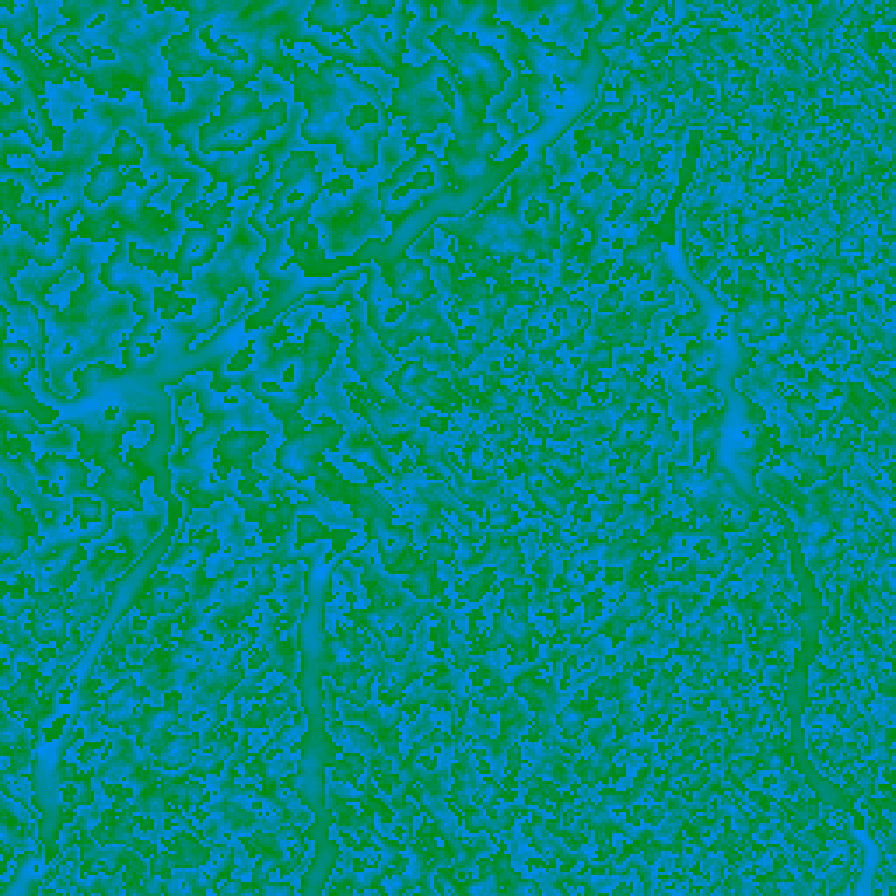
This texture map is drawn by a WebGL 2 fragment shader. Its source:

```glsl
#version 300 es
precision highp float;

uniform vec2 u_resolution;
out vec4 fragColor;

vec2 hash2(vec2 p) {
    vec3 q = fract(p.xyx * vec3(0.1031, 0.103, 0.0973));
    q += dot(q, q.yzx + 33.33);
    return fract((q.xx + q.yz) * q.zy);
}

// Cellular noise: distance to the nearest scattered point
float cellular(vec2 p) {
    vec2 cell = floor(p), local = fract(p);
    float nearest = 4.0;
    for (int y = -1; y <= 1; y++) {
        for (int x = -1; x <= 1; x++) {
            vec2 offset = vec2(x, y);
            vec2 toPoint = offset + hash2(cell + offset) - local;
            nearest = min(nearest, dot(toPoint, toPoint));
        }
    }
    return sqrt(nearest);
}

// Layered sines that bend the ground at several scales
vec2 meander(vec2 p) {
    vec2 bend = vec2(0.0);
    float frequency = 13.0;
    for (int i = 0; i < 4; i++) {
        bend += sin(p.yx * frequency + bend * 40.0 + vec2(1.3, 4.1) * float(i)) / frequency;
        frequency *= 2.1;
    }
    return bend * 0.2;
}

// Distance to the closest of four winding river courses
float riverDistance(vec2 p) {
    float diagonal = abs(p.y - 0.55 - 0.88 * p.x * p.x) / sqrt(1.0 + 3.1 * p.x * p.x);
    diagonal = max(diagonal, p.x - 0.66);
    float west = max(abs(p.x - 0.02 - 0.33 * p.y - 0.015 * sin(p.y * 19.0)), p.y - 0.62);
    float east = max(abs(p.x - 0.97 + 0.27 * p.y - 0.02 * sin(p.y * 24.0)), p.y - 0.83);
    float south = max(abs(p.x - 0.36 - 0.015 * sin(p.y * 17.0)), p.y - 0.38);
    return min(min(diagonal, west), min(east, south));
}

// Eroded ground: cell borders become branching gullies
float terrainHeight(vec2 p) {
    vec2 ground = p + meander(p);
    float valley = smoothstep(0.003, 0.022, riverDistance(ground));
    float rough = smoothstep(0.35, 0.95, p.x + 0.25 * sin(p.y * 7.0 + 1.0) * sin(p.x * 9.0));
    rough = max(rough, 0.65 * smoothstep(0.5, 0.25, p.y));

    float relief = 0.0, frequency = 10.0, amplitude = 2.5;
    for (int i = 0; i < 5; i++) {
        float detail = i < 2 ? 1.0 : mix(0.85, 1.8, rough);
        relief -= amplitude * detail * cellular(ground * frequency + 17.0 * float(i));
        ground = mat2(0.8, -0.6, 0.6, 0.8) * ground;
        frequency *= 2.15;
        amplitude *= 0.52;
    }
    float slope = 3.0 * p.y + 0.8 * sin(p.x * 9.0 + p.y * 5.0);
    return slope + valley + relief * mix(0.2, 1.0, valley);
}

void main() {
    // Square samples of the height map
    vec2 uv = gl_FragCoord.xy / u_resolution;
    vec2 texel = (floor(uv * 256.0) + 0.5) / 256.0;

    // Height wraps into repeating bands with a softened drop
    float band = fract(terrainHeight(texel));
    band -= smoothstep(0.97, 1.0, band) * 0.9;

    vec3 lowGreen = vec3(0.0, 0.55, 0.02);
    vec3 highBlue = vec3(0.0, 0.55, 1.0);
    fragColor = vec4(mix(lowGreen, highBlue, band), 1.0);
}
```
